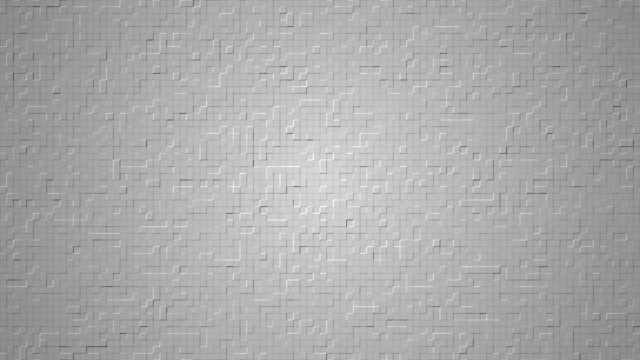
Write a Shadertoy shader that draws this background.

```glsl
const float TAU = 6.2831853;
const vec2 GRID = vec2(96.0, 54.0);      // blocks across and up
const float GROOVE_WIDTH = 0.14;         // in block units

float hash(vec2 p, float seed) {
    vec3 q = fract(vec3(p.xyx) * 0.1031 + seed * 0.137);
    q += dot(q, q.yzx + 33.33);
    return fract((q.x + q.y) * q.z);
}

// Random value shared by a run of blocks along one line; wraps after "count"
float runValue(float along, float line, float size, float count, float seed) {
    float shift = floor(size * hash(vec2(line, 7.0), seed));
    float run = floor(mod(along + shift, count) / size);
    return hash(vec2(run, line), seed + 1.0);
}

// Block height: single blocks, rows, columns and slanted waves
float blockHeight(vec2 block, vec2 grid) {
    vec2 c = mod(block, grid);
    vec2 turn = TAU * c / grid;
    float waves = 0.10 * sin(5.0 * turn.x - 6.0 * turn.y)
                + 0.06 * sin(3.0 * turn.x - 7.0 * turn.y + 2.0);
    return 0.45 * hash(c, 1.0)
         + 0.30 * runValue(c.x, c.y, 4.0, grid.x, 2.0)
         + 0.25 * runValue(c.y, c.x, 3.0, grid.y, 5.0)
         + waves;
}

// Light or shade on the edge between two blocks
float edgeLight(float rise) {
    float shine = 0.27 * smoothstep(0.10, 0.42, rise);
    float shade = 0.13 * smoothstep(0.08, 0.35, -rise)
                + 0.30 * smoothstep(0.38, 0.65, -rise);
    return shine - shade - 0.06;
}

// Share of a pixel covered by a thin line
float lineCoverage(float dist, float width, float pixel) {
    float low = max(dist - 0.5 * pixel, -0.5 * width);
    float high = min(dist + 0.5 * pixel, 0.5 * width);
    return clamp((high - low) / pixel, 0.0, 1.0);
}

// Distance from the centre, levelled off at the borders so that it tiles
float vignetteRadius(vec2 uv, float aspect, float softness) {
    vec2 toBorder = 1.0 - abs(2.0 * uv - 1.0);
    vec2 p = 1.0 - sqrt(toBorder * toBorder + softness * softness);
    return length(p * vec2(1.0, 1.0 / aspect));
}

void mainImage(out vec4 fragColor, in vec2 fragCoord) {
    vec2 uv = fragCoord / iResolution.xy;
    vec2 pos = uv * GRID;
    vec2 pixel = GRID / iResolution.xy;
    vec2 block = floor(pos);
    vec2 edge = floor(pos + 0.5);
    vec2 dist = pos - edge;

    // Height steps across the nearest upright and level edges
    float riseX = blockHeight(vec2(edge.x, block.y), GRID)
                - blockHeight(vec2(edge.x - 1.0, block.y), GRID);
    float riseY = blockHeight(vec2(block.x, edge.y - 1.0), GRID)
                - blockHeight(vec2(block.x, edge.y), GRID);

    float relief = edgeLight(riseX) * lineCoverage(dist.x, GROOVE_WIDTH, pixel.x)
                 + edgeLight(riseY) * lineCoverage(dist.y, GROOVE_WIDTH, pixel.y);

    // Slight tone of each face under the soft central glow
    float tone = 0.02 * (hash(mod(block, GRID), 9.0) - 0.5);
    float aspect = iResolution.x / iResolution.y;
    float glow = 0.845 - 0.275 * vignetteRadius(uv, aspect, 0.06);

    fragColor = vec4(vec3(glow * (1.0 + relief + tone)), 1.0);
}
```
